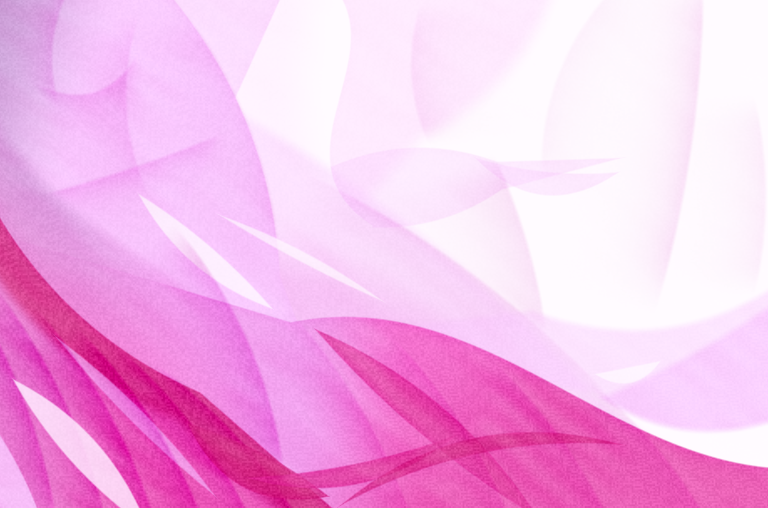
This background is drawn by a WebGL 1 fragment shader. Its source:

```glsl
precision highp float;
uniform vec2 u_resolution;

// Canvas space: y points down, HEIGHT units tall
const float HEIGHT = 5.06;
const float EDGE = 0.025;
const float RIM = 0.5;
const float GRAIN = 0.14;
const float STREAKS = 0.12;
const vec3 WHITE = vec3(1.0, 0.985, 1.0);
const vec3 BLUSH = vec3(1.0, 0.92, 1.0);
const vec3 LILAC = vec3(0.98, 0.79, 1.0);
const vec3 ORCHID = vec3(0.95, 0.63, 0.93);
const vec3 ROSE = vec3(0.96, 0.44, 0.8);
const vec3 MAGENTA = vec3(0.89, 0.27, 0.62);
const vec3 CRIMSON = vec3(0.84, 0.21, 0.52);
const vec3 MAUVE = vec3(0.72, 0.57, 0.78);
const vec3 ABSORB = vec3(0.08, 0.4, 0.12);

vec2 p;
vec3 color;

float hash(vec2 q) {
  return fract(sin(dot(q, vec2(127.1, 311.7))) * 43758.5);
}

float noise(vec2 q) {
  vec2 i = floor(q), f = fract(q);
  f *= f * (3.0 - 2.0 * f);
  vec2 e = vec2(0.0, 1.0);
  return mix(mix(hash(i), hash(i + e.yx), f.x),
             mix(hash(i + e.xy), hash(i + e.yy), f.x), f.y);
}

// Distance to a bowed line from s.xy to s.zw (positive on its right hand), and position along it
vec2 fold(vec4 s, float bow, float sway) {
  vec2 d = s.zw - s.xy, r = p - s.xy;
  float len = length(d);
  d /= len;
  float u = clamp(dot(r, d) / len, 0.0, 1.0);
  float bend = len * u * (1.0 - u) * (4.0 * bow + sway * (1.0 - 2.0 * u));
  return vec2(d.x * r.y - d.y * r.x - bend, u);
}

float side(vec4 s, float bow) {
  return fold(s, bow, 0.0).x;
}

// Translucent cloth wherever d is positive; crisp edges get a darker rim
void sheet(vec3 tint, float alpha, float d, float soft) {
  float cover = alpha * smoothstep(0.0, soft, d);
  float rim = RIM * (1.0 - tint.g) * step(soft, 4.0 * EDGE) * exp(-max(d, 0.0) / 0.06);
  color = mix(color, tint, cover) - ABSORB * cover * rim;
}

// Tapered strip between two bows of the same line
void ribbon(vec3 tint, float alpha, vec4 s, float bow0, float bow1) {
  sheet(tint, alpha, min(side(s, bow0), -side(s, bow1)), EDGE);
}

// Sharp edge whose shade fades to one side
void crease(vec4 s, float bow, float width, float strength) {
  vec2 f = fold(s, bow, 0.0);
  float ends = smoothstep(0.0, 0.2, f.y) * smoothstep(1.0, 0.8, f.y);
  color -= ABSORB * strength * ends * smoothstep(-EDGE, EDGE, f.x) * exp(-max(f.x, 0.0) / width);
}

void paleVeils() {
  sheet(BLUSH, 0.5, side(vec4(3.4, 0.0, 3.7, 2.25), 0.1), 0.6);
  float left = fold(vec4(3.7, 2.25, 3.4, 0.0), -0.1, -0.76).x;
  float right = 0.1 * side(vec4(5.6, 0.0, 4.3, 1.45), -0.1);
  sheet(BLUSH, 0.9, min(left, right), EDGE);
  float knot = min(left, -side(vec4(3.6, 2.27, 5.0, 1.9), 0.09));
  sheet(LILAC, 0.3, min(knot, side(vec4(3.3, 1.65, 4.95, 1.6), -0.1)), EDGE);
  ribbon(LILAC, 0.3, vec4(4.7, 1.55, 6.2, 1.7), 0.05, 0.22);
  crease(vec4(4.9, 1.5, 5.45, 3.4), -0.04, 0.5, 0.25);
  crease(vec4(7.0, -0.5, 6.5, 3.2), -0.04, 0.25, 0.25);
  crease(vec4(5.4, 1.9, 6.3, -0.3), -0.12, 0.3, 0.1);
  crease(vec4(7.5, 0.9, 7.5, 3.0), -0.06, 0.3, 0.15);
  crease(vec4(4.3, 1.5, 4.2, 0.0), -0.1, 0.3, 0.15);
  // Diagonal fall and the sagging veil at right
  sheet(LILAC, 0.4, side(vec4(2.3, 1.0, 6.0, 3.9), -0.04), 0.15);
  sheet(ORCHID, 0.45, side(vec4(2.3, 2.0, 5.9, 3.9), -0.07), 0.7);
  crease(vec4(3.0, 1.7, 6.3, 4.2), -0.05, 0.4, 0.25);
  float hem = -side(vec4(5.9, 3.95, 7.8, 4.2), 0.13);
  sheet(LILAC, 0.45, min(hem, side(vec4(5.3, 3.05, 7.8, 2.75), 0.13)), 0.1);
  sheet(LILAC, 0.75, min(hem, side(vec4(5.9, 3.95, 7.8, 2.9), 0.03)), 0.1);
  ribbon(WHITE, 0.7, vec4(5.9, 3.72, 6.6, 3.58), 0.0, 0.25);
}

void leftVeils() {
  sheet(LILAC, 0.5, side(vec4(2.8, 0.0, 2.3, 1.1), 0.0), EDGE);
  vec4 drape = vec4(1.75, 0.0, 2.8, 2.75);
  sheet(LILAC, 0.85, side(drape, -0.08), EDGE);
  crease(drape, -0.08, 0.4, 0.2);
  ribbon(WHITE, 0.75, vec4(1.35, 1.9, 2.75, 3.1), -0.04, 0.1);
  ribbon(WHITE, 0.65, vec4(2.1, 2.1, 3.9, 3.05), -0.04, 0.02);
  sheet(MAUVE, 0.7, side(vec4(1.3, 0.0, 0.5, 2.4), 0.0), 1.3);
  crease(vec4(0.8, -0.3, 0.6, 1.1), 0.12, 0.2, 0.3);
  crease(vec4(0.3, 0.8, 1.4, 0.5), 0.25, 0.25, 0.3);
  crease(vec4(0.2, 2.0, 2.3, 1.3), 0.02, 0.2, 0.3);
  crease(vec4(1.4, 0.1, 1.5, 2.0), 0.1, 0.3, 0.2);
}

void deepCloth() {
  vec3 cloth = mix(ORCHID, ROSE, smoothstep(2.9, 4.2, p.x));
  cloth = mix(cloth, MAGENTA, 0.6 * smoothstep(7.5, 10.0, p.x + p.y));
  sheet(cloth, 0.93, fold(vec4(2.9, 3.2, 7.7, 4.65), -0.04, -0.38).x, EDGE);
  ribbon(MAGENTA, 0.7, vec4(3.1, 3.25, 5.4, 5.2), -0.08, 0.04);
  for (int i = 0; i < 4; i++) {
    float f = float(i);
    crease(vec4(2.8 + f, 3.0 + 0.25 * f, 4.2 + f, 5.5), -0.06, 0.3, 0.25);
  }
  // Long sash down the left, then the dark gathered cloth below it
  float sash = fold(vec4(0.0, 1.0, 2.8, 4.6), -0.06, 0.56).x;
  sheet(mix(ORCHID, MAUVE, 0.5 * smoothstep(1.8, 0.2, p.x)), 0.8, sash, 0.2);
  sheet(ROSE, 0.7, sash, 1.3);
  crease(vec4(1.7, 2.2, 2.85, 4.9), -0.08, 0.3, 0.5);
  float dark = side(vec4(0.0, 2.15, 2.0, 3.9), 0.08);
  sheet(CRIMSON, 0.85, dark, EDGE);
  sheet(mix(ORCHID, ROSE, smoothstep(0.0, 1.6, p.x)), 0.7, dark - 0.3, 0.15);
  ribbon(LILAC, 0.7, vec4(0.5, 3.3, 2.2, 5.0), -0.04, 0.03);
  for (int i = 0; i < 6; i++) {
    float f = float(i);
    crease(vec4(0.4 * f - 0.5, 2.6 + 0.2 * f, 0.6 + 0.5 * f, 5.4), -0.06, 0.2, 0.6);
  }
  ribbon(BLUSH, 0.85, vec4(0.1, 3.75, 1.5, 5.3), -0.1, 0.06);
  ribbon(LILAC, 0.85, vec4(-0.3, 3.9, 0.5, 5.4), -0.05, 0.2);
  ribbon(CRIMSON, 0.75, vec4(1.85, 4.2, 3.3, 4.95), -0.05, 0.2);
  ribbon(MAGENTA, 0.75, vec4(2.4, 4.75, 4.6, 4.3), 0.04, 0.14);
  ribbon(CRIMSON, 0.6, vec4(3.3, 5.1, 6.3, 4.45), -0.14, -0.08);
}

void main() {
  p = vec2(gl_FragCoord.x, u_resolution.y - gl_FragCoord.y) * HEIGHT / u_resolution.y;
  color = WHITE;
  paleVeils();
  leftVeils();
  deepCloth();
  // Silk streaks and weave, stronger where the cloth is deeper
  float depth = 1.0 - color.g;
  vec2 along = vec2(p.x + p.y, 6.0 * (p.y - 0.8 * p.x));
  float streak = noise(along + noise(p * 2.0)) - 0.5;
  float weave = noise(p * 60.0) - 0.5;
  color += depth * (STREAKS * streak * vec3(0.3, 1.5, 0.7) + GRAIN * weave);
  gl_FragColor = vec4(clamp(color, 0.0, 1.0), 1.0);
}
```
